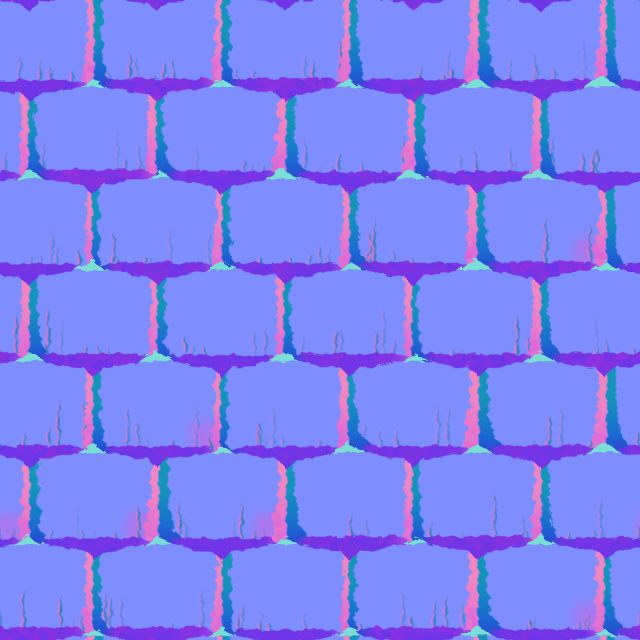
Reproduce this texture map procedurally as a Shadertoy shader.

```glsl
// Normal map of a worn brick wall: 5 columns by 7 rows in running bond.
// Ragged joints are layered sines cut by cellular shards; each slope direction
// has its own colour, and short vertical scratches rise from each brick's foot.

const vec2 BRICKS = vec2(5.0, 7.0);
const vec3 FLAT = vec3(0.495, 0.555, 1.0);

float hash(vec2 p) {
    vec3 q = fract(p.xyx * 0.1031);
    q += dot(q, q.yzx + 33.33);
    return fract((q.x + q.y) * q.z);
}

// Random value per brick, wrapped so the wall tiles
float brickHash(vec2 id, float seed) {
    return hash(mod(id, BRICKS) + seed * vec2(17.3, 9.7) + 3.0);
}

float rowShift(float row) {
    return mod(mod(row, BRICKS.y), 2.0) < 0.5 ? 0.73 : 0.23;
}

// Layered sines, about -1 to 1
float ragged(float t, float seed) {
    float phase = seed * 40.0;
    return 0.45 * sin(t * 23.0 + phase) + 0.35 * sin(t * 51.0 + phase * 2.3)
         + 0.2 * sin(t * 97.0 + phase * 4.1);
}

// Cellular noise: the random value of the nearest feature point
float shard(vec2 p, float count) {
    vec2 cell = floor(p * count);
    float nearest = 9.0, value = 0.0;
    for (int j = -1; j <= 1; j++)
    for (int i = -1; i <= 1; i++) {
        vec2 c = cell + vec2(i, j), w = mod(c, count);
        vec2 r = c + vec2(hash(w), hash(w + 71.0)) - p * count;
        float dist = dot(r, r);
        if (dist < nearest) { nearest = dist; value = hash(w + 137.0); }
    }
    return value;
}

float cut(float v) {
    float soft = max(0.01, 4.0 / iResolution.y);
    return smoothstep(-soft, soft, v);
}

// Thin vertical scratches, pink on the left slope and teal on the right
vec3 scratches(vec3 col, vec2 f, vec2 id) {
    for (float i = 1.0; i < 7.0; i++) {
        float h = brickHash(id, i), k = brickHash(id, i + 10.0);
        float top = 0.14 + 0.5 * k * k;
        float x = f.x - 0.08 - 0.86 * h - 0.012 * ragged(f.y * 0.8, h);
        float taper = 1.0 - smoothstep(top * 0.4, top, f.y);
        float width = (0.012 + 0.01 * ragged(f.y, k)) * (0.4 + 0.6 * taper) + 0.004;
        float mask = cut(width - abs(x)) * smoothstep(0.0, 0.35, taper);
        vec3 slope = mix(vec3(0.85, 0.47, 0.80), vec3(0.14, 0.50, 0.75), cut(x));
        col = mix(col, slope, mask * (0.2 + 0.7 * brickHash(id, i + 20.0)));
    }
    return col;
}

// Upright joint: pink left slope, teal to blue right slope, wider at the foot
vec3 uprightJoint(vec3 col, vec2 q, float row, float chip) {
    float joint = round(q.x);
    vec2 id = vec2(joint, row);
    float h = brickHash(id, 31.0), k = brickHash(id, 32.0);
    float d = q.x - joint - 0.025 * (h - 0.5) - 0.013 * ragged(q.y + q.x * 0.3, h);
    float foot = 1.0 - smoothstep(0.05, 0.65, q.y);
    float corner = 1.0 - smoothstep(0.0, 0.22, q.y);
    float left = 0.04 + 0.03 * k + 0.055 * foot * h
               + 0.012 * ragged(q.y, k) + 0.02 * (chip - 0.5);
    float right = 0.045 + 0.025 * h + 0.05 * foot * k + 0.11 * corner * k
                + 0.012 * ragged(q.y + 0.3, h) + 0.02 * (chip - 0.5);
    vec3 pink = mix(vec3(0.94, 0.52, 0.76), vec3(0.86, 0.40, 0.85), foot * (0.5 + 0.5 * chip));
    vec3 blue = mix(vec3(0.08, 0.58, 0.73), vec3(0.10, 0.40, 0.83), foot);
    blue = mix(blue, vec3(0.16, 0.28, 0.80), corner * 0.7);
    col = mix(col, pink, cut(left + d) * cut(-d));
    return mix(col, blue, cut(right - d) * cut(d));
}

// Level joint: purple underside of the upper brick, with a cyan lip at its ends
vec3 levelJoint(vec3 col, vec2 p, float chip) {
    float row = round(p.y), x = p.x - rowShift(row), fx = fract(x);
    vec2 id = vec2(floor(x), row);
    float b = p.y - row, end = min(fx, 1.0 - fx);
    float h = brickHash(id, 41.0), k = brickHash(id, 42.0 + step(0.5, fx));
    float wedge = max(0.0, 1.0 - abs(fx - 0.5) / 0.08);
    float rough = 0.022 * (chip - 0.5);
    float high = 0.015 + 0.05 * smoothstep(0.02, 0.14, end) + 0.035 * (h - 0.4)
               + 0.018 * ragged(fx, h) + rough;
    float low = -0.015 - 0.065 * smoothstep(0.08, 0.4, end) - 0.03 * (k - 0.5) * end * 2.0
              - 0.10 * wedge + 0.012 * ragged(fx + 0.4, k) + rough;
    vec3 purple = mix(vec3(0.42, 0.21, 0.91), vec3(0.58, 0.19, 0.87), chip * (0.3 + 0.7 * h));
    purple = mix(purple, vec3(0.22, 0.28, 0.83), 1.0 - smoothstep(0.05, 0.2, fx));
    purple = mix(purple, vec3(0.70, 0.32, 0.88), 0.8 * smoothstep(0.82, 0.97, fx));
    col = mix(col, purple, cut(high - b) * cut(b - low));

    float joint = round(x), lip = brickHash(vec2(joint, row), 45.0);
    float spread = abs(x - joint + 0.04 * (lip - 0.4)) / (0.09 + 0.06 * lip);
    float peak = low + (0.07 + 0.05 * lip) * (1.0 - spread) + rough;
    return mix(col, vec3(0.47, 0.87, 0.84), cut(peak - b) * cut(b - low) * cut(1.0 - spread));
}

void mainImage(out vec4 fragColor, in vec2 fragCoord) {
    vec2 uv = fragCoord / iResolution.xy;
    vec2 p = uv * BRICKS - vec2(0.0, 0.06);
    float row = floor(p.y), chip = shard(uv, 80.0);
    vec2 q = vec2(p.x - rowShift(row), p.y - row), id = vec2(floor(q.x), row);
    vec2 f = fract(q);

    // Soft dent near the lower right corner of some bricks
    float dent = step(0.75, brickHash(id, 51.0)) * (1.0 - smoothstep(0.05, 0.2, abs(f.x - 0.88)))
               * (1.0 - smoothstep(0.2, 0.45, f.y));
    vec3 col = mix(FLAT, vec3(0.74, 0.43, 0.90), dent * (0.5 + 0.3 * chip));

    col = scratches(col, f, id);
    col = uprightJoint(col, q, row, chip);
    col = levelJoint(col, p, chip);
    fragColor = vec4(col, 1.0);
}
```
